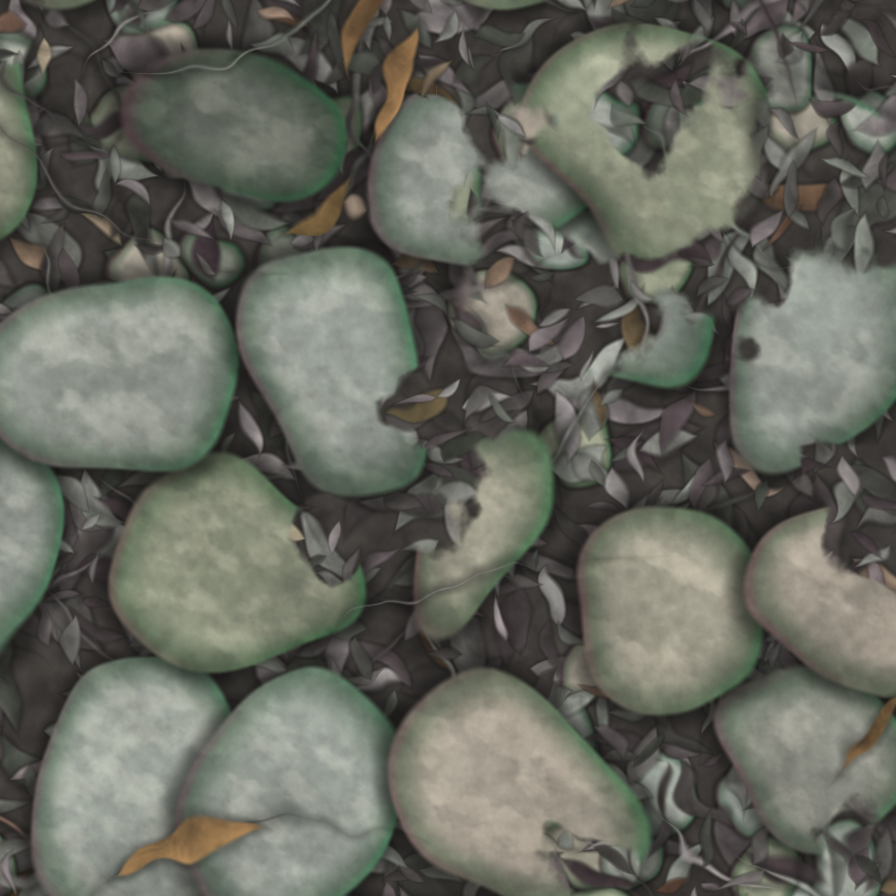
A Shadertoy shader for this texture:

```glsl
// River stones bedded in dark leaf litter, seen from above.
// Stones are warped superellipses on a staggered jittered grid; the litter is
// layers of bent lens shapes. Each piece shades whatever lies under it.

const float STONE_CELL = 0.245;   // spacing of the large stones
const float STONE_SHARE = 0.9;    // part of the cells that hold a stone
const float STONE_POWER = 2.25;   // 2 is an ellipse, higher is boxier
const float OUTLINE_WARP = 0.2;
const float LITTER_WARP = 0.022;  // crumples the leaves
const float EDGE = 0.0032;        // softness of outlines
const float FRINGE = 0.06;        // green and magenta tint on the rims

const vec3 HAZE = vec3(0.062, 0.058, 0.054);
const vec3 SOIL = vec3(0.19, 0.18, 0.17);
const vec3 LITTER_DARK = vec3(0.19, 0.178, 0.173);
const vec3 LITTER_LIGHT = vec3(0.54, 0.535, 0.52);
const vec3 STONE_GREY = vec3(0.56, 0.59, 0.555);
const vec3 STONE_TAN = vec3(0.605, 0.575, 0.52);
const vec3 STONE_MOSS = vec3(0.55, 0.575, 0.485);
const vec3 STONE_DARK = vec3(0.38, 0.41, 0.37);
const vec3 RIM_TINT = vec3(0.57, 0.67, 0.60);
const vec3 RUST = vec3(0.48, 0.35, 0.23);

float hash(vec2 p) {
    return fract(sin(dot(p, vec2(127.1, 311.7))) * 43758.5453);
}

vec2 hash2(vec2 p) {
    return vec2(hash(p), hash(p + 19.19));
}

float noise(vec2 p) {
    vec2 i = floor(p), f = fract(p);
    f = f * f * (3.0 - 2.0 * f);
    return mix(mix(hash(i), hash(i + vec2(1, 0)), f.x),
               mix(hash(i + vec2(0, 1)), hash(i + vec2(1, 1)), f.x), f.y);
}

float fbm(vec2 p) {
    float sum = 0.0, gain = 0.533;
    for (int k = 0; k < 4; k++) {
        sum += gain * noise(p);
        p = mat2(1.6, 1.2, -1.2, 1.6) * p + 7.3;
        gain *= 0.5;
    }
    return sum;
}

mat2 turn(float a) {
    float c = cos(a), s = sin(a);
    return mat2(c, s, -s, c);
}

// Bent leaves, chips and twigs; slim sets width against length
vec3 leaves(vec3 under, vec2 p, float cell, float seed, float share, float slim, vec3 dark, vec3 light) {
    p += LITTER_WARP * (vec2(noise(p * 28.0 + seed), noise(p * 28.0 + seed + 9.0)) - 0.5);
    vec2 base = floor(p / cell);
    float vein = fbm(p * 45.0 + seed);
    for (int j = -1; j <= 1; j++)
    for (int i = -1; i <= 1; i++) {
        vec2 id = base + vec2(i, j), key = id + seed;
        if (hash(key + 7.3) > share) continue;
        vec2 q = turn(6.2832 * hash(key)) * (p / cell - id - hash2(key + 1.7));
        q.y += 0.8 * (hash(key + 4.1) - 0.5) * q.x * q.x;
        float len = mix(0.4, 0.85, hash(key + 2.9));
        float wid = len * slim * mix(0.5, 1.0, hash(key + 8.6));
        float d = abs(q.y) - wid * (1.0 - q.x * q.x / (len * len));
        under *= 1.0 - 0.28 * (1.0 - smoothstep(0.0, 0.12, d));
        vec3 tone = mix(dark, light, pow(hash(key + 6.2), 1.4));
        tone += 0.03 * (hash(key + 9.4) - 0.5) * vec3(1.0, -1.0, 0.5);
        tone += step(0.93, hash(key + 5.2)) * vec3(0.09, 0.03, -0.03);
        tone *= 0.6 + 0.75 * vein + 0.17 * clamp(q.y / wid, -1.0, 1.0);
        under = mix(under, tone, 1.0 - smoothstep(-EDGE, EDGE, d * cell));
    }
    return under;
}

vec3 stoneColor(vec2 key) {
    float pick = hash(key + 11.3);
    vec3 c = mix(STONE_GREY, STONE_TAN, smoothstep(0.3, 0.55, pick));
    c = mix(c, STONE_MOSS, smoothstep(0.6, 0.75, pick));
    return mix(c, STONE_DARK, step(0.86, pick));
}

vec3 stones(vec3 under, vec2 p, float cell, float seed, float share) {
    vec2 w = p / cell;
    w += OUTLINE_WARP * (vec2(noise(w * 2.2 + seed), noise(w * 2.2 + seed + 31.0)) - 0.5);
    vec2 base = floor(w);
    float stain = fbm(p * 9.0 + seed);
    float patches = smoothstep(0.42, 0.68, fbm(turn(0.5) * p * vec2(26.0, 38.0) + seed));
    float grain = fbm(p * 75.0);
    for (int j = -1; j <= 1; j++)
    for (int i = -2; i <= 2; i++) {
        vec2 id = base + vec2(i, j), key = id + seed;
        if (hash(key + 3.1) > share) continue;
        vec2 center = id + 0.5 + vec2(0.5 * mod(id.y, 2.0), 0.0) + 0.45 * (hash2(key) - 0.5);
        vec2 away = w - center;
        vec2 q = turn(3.1416 * hash(key + 5.7)) * away;
        float len = mix(0.43, 0.68, hash(key + 2.3));
        float wid = len * mix(0.58, 0.92, hash(key + 8.9));
        q /= vec2(len, wid);
        q.y *= 1.0 + 0.4 * (hash(key + 6.6) - 0.5) * clamp(q.x, -1.5, 1.5);
        vec2 a = pow(abs(q), vec2(STONE_POWER));
        float d = (pow(a.x + a.y, 1.0 / STONE_POWER) - 1.0) * wid;

        // Contact shadow, then mottled surface with a dark tinted rim
        under *= 1.0 - 0.5 * (1.0 - smoothstep(0.0, 0.1, d));
        vec3 c = stoneColor(key) * (0.58 + 0.36 * stain + 0.24 * grain);
        c += patches * vec3(0.082, 0.072, 0.066);
        float dome = smoothstep(0.0, 0.17, -d);
        c *= mix(RIM_TINT, vec3(1.05), dome) * (1.0 + 0.12 * away.y);
        float rim = smoothstep(-0.055, 0.0, d);
        c += FRINGE * rim * away.x / (length(away) + 0.01) * vec3(-1.0, 1.0, -0.1);
        under = mix(under, c, 1.0 - smoothstep(-EDGE, EDGE, d * cell));
    }
    return under;
}

void mainImage(out vec4 fragColor, in vec2 fragCoord) {
    vec2 p = fragCoord / iResolution.y;

    // Litter bed, coarse to fine, with a few pebbles and twigs
    vec3 litter = SOIL * (0.6 + 0.8 * fbm(p * 40.0));
    litter = leaves(litter, p, 0.085, 13.0, 0.9, 0.45, LITTER_DARK, LITTER_LIGHT);
    litter = stones(litter, p, 0.075, 57.0, 0.2);
    litter = leaves(litter, p, 0.05, 29.0, 0.75, 0.4, LITTER_DARK, LITTER_LIGHT);
    litter = leaves(litter, p, 0.11, 41.0, 0.5, 0.06, LITTER_DARK, LITTER_LIGHT);
    litter = leaves(litter, p, 0.032, 73.0, 0.4, 0.45, LITTER_DARK, LITTER_LIGHT);

    // Large stones, partly buried where the litter drifts over them
    vec3 col = stones(litter, p, STONE_CELL, 5.0, STONE_SHARE);
    float drift = fbm(p * 5.0 + 3.0) + 0.1 * (fbm(p * 30.0) - 0.5);
    col = mix(col, litter, smoothstep(0.62, 0.665, drift));

    // Stray twigs and rusty leaves on top, then a thin haze over the darks
    col = leaves(col, p, 0.16, 91.0, 0.16, 0.03, LITTER_DARK, LITTER_LIGHT);
    col = leaves(col, p, 0.11, 67.0, 0.08, 0.32, RUST * 0.8, RUST * 1.15);
    col = HAZE + col * (1.0 - HAZE);
    fragColor = vec4(clamp(col, 0.0, 1.0), 1.0);
}
```
